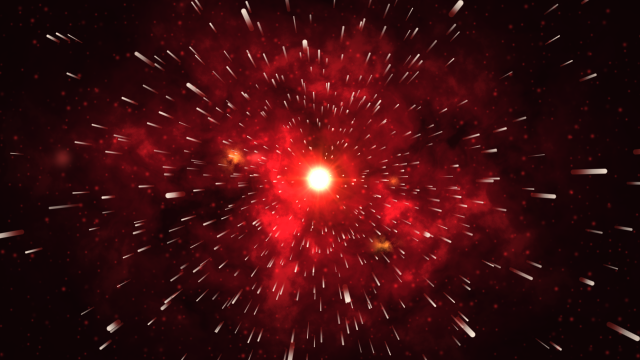
Write a Shadertoy shader that draws this background.

```glsl
#define CORE_POS vec2(-0.002, 0.003)
#define CORE_RADIUS 0.034
#define CLOUD_SIZE vec2(0.46, 0.35)
#define CLOUD_SCALE 4.2
#define STREAK_LAYERS 3
#define STREAK_CHANCE 0.62
#define STREAK_REACH 0.46
#define DARK vec3(0.050, 0.010, 0.016)
#define CRIMSON vec3(0.600, 0.042, 0.085)
#define EMBER vec3(1.000, 0.420, 0.100)
#define GOLD vec3(0.800, 0.560, 0.170)
#define CREAM vec3(0.980, 0.900, 0.830)

const float TAU = 6.28318;

vec3 hash3(vec3 q) {
    q = fract(q * vec3(0.1031, 0.1030, 0.0973));
    q += dot(q, q.yxz + 33.33);
    return fract((q.xxy + q.yxx) * q.zyx);
}

float gradientNoise(vec2 p) {
    vec2 cell = floor(p), f = p - cell;
    vec2 u = f * f * f * (f * (f * 6.0 - 15.0) + 10.0);
    vec4 corner;
    for (int i = 0; i < 4; i++) {
        vec2 o = vec2(i & 1, i >> 1);
        float a = TAU * hash3(vec3(cell + o + 100.0, 7.0)).x;
        corner[i] = dot(vec2(cos(a), sin(a)), f - o);
    }
    return mix(mix(corner.x, corner.y, u.x), mix(corner.z, corner.w, u.x), u.y);
}

float fbm(vec2 p) {
    float sum = 0.0, amp = 1.0;
    for (int i = 0; i < 5; i++) {
        sum += amp * gradientNoise(p);
        p = mat2(1.6, 1.2, -1.2, 1.6) * p + 3.7;
        amp *= 0.55;
    }
    return sum;
}

float blob(vec2 p, vec2 center, vec2 size) {
    vec2 q = (p - center) / size;
    return exp(-dot(q, q));
}

// One radial dash per polar cell: x = coverage, y = brightness from tail to head
vec2 streak(vec2 p, float sectors, float ringStep, float seed, float bulk) {
    float r = length(p);
    float turn = atan(p.y, p.x) / TAU + 0.5;
    float sector = min(floor(turn * sectors), sectors - 1.0);
    float shift = hash3(vec3(sector, seed, 3.0)).x;
    float ring = floor(r / ringStep + shift);
    vec3 rnd = hash3(vec3(sector, ring, seed));
    vec3 look = hash3(vec3(ring, seed, sector + 9.0));

    float head = (ring + mix(0.68, 0.9, rnd.x) - shift) * ringStep;
    float len = min(head * mix(0.04, 0.12, look.x), 0.55 * ringStep);
    float width = mix(0.0009, 0.0018, look.y) + 0.0022 * head * look.y + bulk * look.z;
    float across = (turn - (sector + mix(0.25, 0.75, rnd.y)) / sectors) * TAU * r;
    float along = r - head;
    float d = length(vec2(across, along - clamp(along, -len, 0.0)));

    float falloff = exp(-pow(head / STREAK_REACH, 2.0)) + 0.07;
    float chance = STREAK_CHANCE * falloff * smoothstep(0.02, 0.2, head);
    if (bulk > 0.0) chance = 0.38 * smoothstep(0.26, 0.4, head);
    float aa = 0.8 / iResolution.y;
    float cover = (1.0 - smoothstep(width - aa, width + aa, d)) * step(rnd.z, chance);
    float heat = clamp(1.0 + along / max(len, 0.001), 0.0, 1.0);
    return vec2(cover * mix(0.55, 1.0, look.z), heat);
}

// Faint distant stars on a jittered grid
float dust(vec2 p, float scale) {
    vec2 cell = floor(p * scale);
    vec3 rnd = hash3(vec3(cell + 50.0, scale));
    float d = length(p * scale - cell - mix(vec2(0.25), vec2(0.75), rnd.xy));
    return exp(-d * d * 90.0) * smoothstep(0.6, 1.0, rnd.z);
}

vec3 nebula(vec2 p) {
    vec2 warp = 0.12 * vec2(fbm(p * 3.0 + 11.0), fbm(p * 3.0 + 23.0));
    float wisps = fbm((p + warp) * CLOUD_SCALE + 5.0);
    float grain = fbm(p * 17.0 + 31.0);
    float heat = blob(p, vec2(0.0), CLOUD_SIZE)
        + 0.22 * blob(p, vec2(-0.53, 0.08), vec2(0.22, 0.13))
        + 0.18 * blob(p, vec2(0.48, 0.06), vec2(0.17, 0.16))
        + 0.30 * blob(p, vec2(0.18, -0.28), vec2(0.16, 0.10))
        + 0.20 * blob(p, vec2(-0.27, 0.39), vec2(0.18, 0.14));
    float texture01 = clamp(0.86 + 0.95 * wisps + 0.25 * grain, 0.15, 1.7);
    vec3 col = DARK + CRIMSON * heat * texture01;
    col += vec3(0.32, 0.07, 0.06) * heat * smoothstep(0.15, 0.7, wisps + 0.5 * grain);

    // Glowing knots of gas
    float knots = blob(p, vec2(-0.24, 0.058), vec2(0.025, 0.03))
        + blob(p, vec2(0.183, -0.18), vec2(0.028, 0.022))
        + 0.7 * blob(p, vec2(0.205, -0.002), vec2(0.014, 0.012));
    col += GOLD * knots * clamp(0.55 + 1.5 * grain, 0.0, 1.2);
    float embers = blob(p, vec2(-0.178, 0.063), vec2(0.02, 0.014))
        + 0.5 * blob(p, vec2(-0.715, 0.06), vec2(0.022));
    return col + vec3(0.6, 0.2, 0.17) * embers;
}

void mainImage(out vec4 fragColor, in vec2 fragCoord) {
    vec2 p = (fragCoord - 0.5 * iResolution.xy) / iResolution.y;
    vec2 q = p - CORE_POS;
    float r = length(q);
    vec3 col = nebula(p);
    col += vec3(0.38, 0.06, 0.06) * (dust(p, 22.0) + 0.7 * dust(p + 0.37, 38.0));

    // Streaks rushing outward: fine layers, then a sparse bold one
    for (int i = 0; i <= STREAK_LAYERS; i++) {
        float k = float(i);
        bool bold = i == STREAK_LAYERS;
        vec2 s = bold ? streak(q, 15.0, 0.16, 17.0, 0.0055)
                      : streak(q, 43.0 + 13.0 * k, 0.062 + 0.009 * k, k + 1.0, 0.0);
        vec3 tint = mix(vec3(0.75, 0.17, 0.14), CREAM, smoothstep(0.0, 0.65, s.y));
        col = mix(col, tint, s.x * mix(0.35, 1.0, s.y));
    }

    // Core, halo and starburst
    float angle = atan(q.y, q.x);
    float rays = pow(abs(cos(angle * 4.0 + 0.3)), 24.0) + 0.5 * pow(abs(cos(angle * 7.0)), 30.0);
    col += EMBER * (1.3 * exp(-r / 0.036) + 0.35 * rays * exp(-r / 0.05));
    col += vec3(0.25, 0.03, 0.01) * exp(-r / 0.11);
    col += EMBER * 0.5 * exp(-abs(q.x) / 0.05 - abs(q.y) / 0.004);
    col += vec3(1.0, 0.95, 0.8) * 1.4 * exp(-pow(r / CORE_RADIUS, 3.0));

    fragColor = vec4(clamp(col, 0.0, 1.0), 1.0);
}
```
